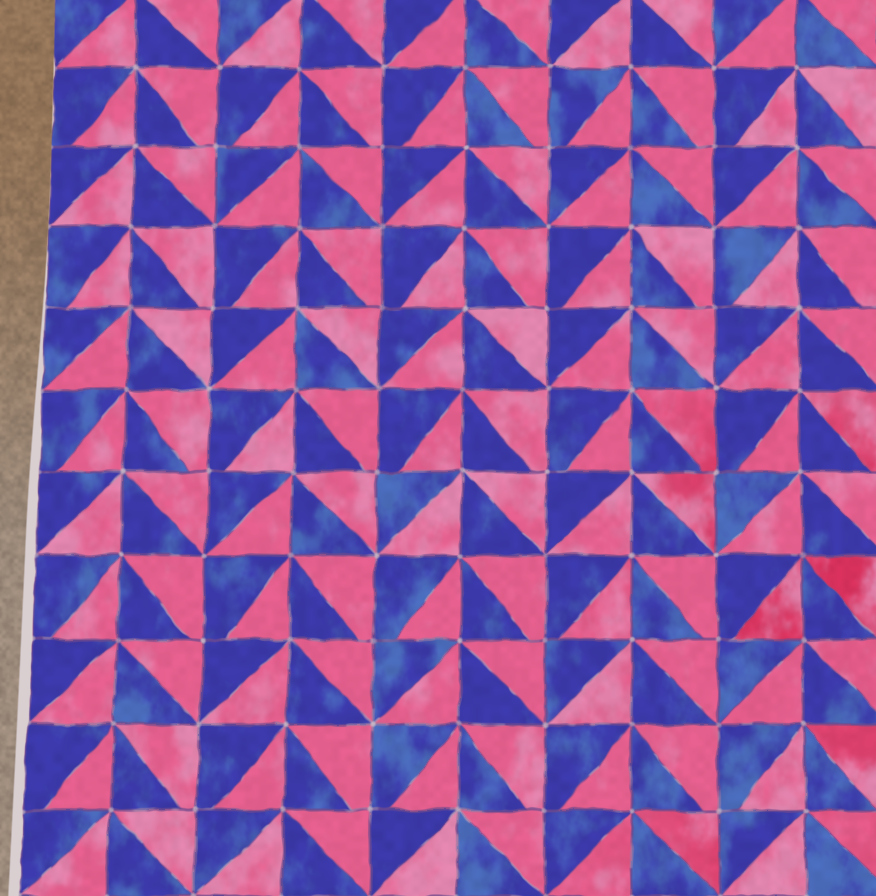
A Shadertoy shader for this pattern:

```glsl
const vec3 DEEP_BLUE = vec3(0.23, 0.22, 0.66);
const vec3 WASHED_BLUE = vec3(0.29, 0.42, 0.73);
const vec3 PINK = vec3(0.89, 0.37, 0.55);
const vec3 PALE_PINK = vec3(0.88, 0.52, 0.68);
const vec3 CRIMSON = vec3(0.84, 0.19, 0.36);
const vec3 SEAM = vec3(0.44, 0.29, 0.55);
const vec3 BARE_PAPER = vec3(0.85, 0.81, 0.82);

float hash(vec2 p) {
    vec3 q = fract(vec3(p.xyx) * 0.1031);
    q += dot(q, q.yzx + 33.33);
    return fract((q.x + q.y) * q.z);
}

float noise(vec2 p) {
    vec2 i = floor(p), f = fract(p);
    f = f * f * (3.0 - 2.0 * f);
    return mix(mix(hash(i), hash(i + vec2(1, 0)), f.x),
               mix(hash(i + vec2(0, 1)), hash(i + vec2(1, 1)), f.x), f.y);
}

float fbm(vec2 p) {
    float sum = 0.0, amp = 0.5;
    for (int i = 0; i < 4; i++) {
        sum += amp * noise(p);
        p = mat2(1.6, 1.2, -1.2, 1.6) * p + 7.3;
        amp *= 0.5;
    }
    return sum;
}

// Row coordinate for rows that grow slowly taller down the sheet
float rowCoord(float y, float start, float height, float growth) {
    return (sqrt(height * height + 4.0 * growth * (y - start)) - height) / (2.0 * growth);
}

// Signed distance to the slanted side, positive inside the triangle
float slantDistance(vec2 f, float inset) {
    float run = 1.0 - inset;
    return (f.x - inset - run * (1.0 - f.y)) / sqrt(1.0 + run * run);
}

vec3 bluePaint(vec2 p, float seed) {
    float wash = fbm(p * vec2(32.0, 24.0) + seed * 91.0);
    float amount = smoothstep(0.42, 0.85, wash + 0.42 * (seed - 0.45));
    return mix(DEEP_BLUE, WASHED_BLUE, amount) * (0.95 + 0.1 * noise(p * 90.0));
}

vec3 pinkPaint(vec2 p, float seed, float redness) {
    float wash = fbm(p * vec2(28.0, 22.0) + seed * 57.0);
    vec3 color = mix(PINK, PALE_PINK, smoothstep(0.38, 0.8, wash + 0.5 * (seed - 0.5)));
    float red = redness * smoothstep(0.35, 0.8, fract(seed * 7.3));
    color = mix(color, CRIMSON, red * smoothstep(0.75, 0.3, wash));
    return color * (0.97 + 0.06 * noise(p * 120.0));
}

vec3 floorColor(vec2 p) {
    vec3 color = mix(vec3(0.57, 0.45, 0.34), vec3(0.61, 0.54, 0.48), smoothstep(0.1, 0.7, p.y));
    return color * (0.83 + 0.22 * fbm(p * 90.0) + 0.12 * noise(p * 220.0));
}

void mainImage(out vec4 fragColor, in vec2 fragCoord) {
    vec2 uv = fragCoord / iResolution.xy;
    float down = 1.0 - uv.y;
    vec2 p = vec2(uv.x, down * 1.024);
    float aa = max(0.0013, 1.0 / iResolution.y);

    // Hand-drawn wobble and slight perspective
    vec2 wobble = vec2(noise(p * 38.0), noise(p * 38.0 + 50.0)) - 0.5;
    wobble += 0.35 * (vec2(noise(p * 130.0), noise(p * 130.0 + 80.0)) - 0.5);
    vec2 w = p + 0.0042 * wobble;
    float lean = pow(down, 1.3);
    float left = 0.0627 - 0.0413 * lean;
    float cellWidth = 0.5 * (0.188 + 0.012 * lean);
    vec2 grid = vec2((w.x - left) / cellWidth, rowCoord(w.y, 0.0773, 0.09, 0.00048));
    vec2 id = floor(grid), f = fract(grid);
    vec2 size = vec2(cellWidth, 0.09 + 0.00096 * grid.y);

    // Mirrored triangles with swapped colors; alternate rows have a short base
    float mirrored = mod(id.x, 2.0);
    float shortRow = 1.0 - mod(id.y, 2.0);
    float inset = shortRow * mix(0.15, 0.25, hash(id + 3.7));
    float slant = slantDistance(vec2(mix(f.x, 1.0 - f.x, mirrored), f.y), inset) * size.x;
    float inside = smoothstep(-aa, aa, slant);
    float side = step(0.0, slant);
    float seed = hash(id * 2.0 + vec2(side * 31.0, 11.0));
    float redness = smoothstep(0.6, 0.9, p.x) * smoothstep(0.35, 0.55, down);
    vec3 blue = bluePaint(p, seed);
    vec3 pink = pinkPaint(p, seed, redness);
    vec3 color = mix(blue, pink, abs(inside - mirrored));

    // Blended and flecked edges
    float fleck = smoothstep(0.55, 0.8, noise(p * 75.0 + 19.0));
    float slantLine = 1.0 - smoothstep(0.0, 0.0026, abs(slant));
    color = mix(color, mix(SEAM, BARE_PAPER, 0.6 * fleck), slantLine * (0.35 + 0.3 * fleck));
    vec2 toEdge = min(f, 1.0 - f) * size;
    float seamDistance = min(toEdge.x, toEdge.y);
    float seamLine = 1.0 - smoothstep(0.0005, 0.0016 + aa, seamDistance);
    color = mix(color, mix(SEAM, BARE_PAPER, 0.35 * fleck), 0.75 * seamLine);
    float knot = 1.0 - smoothstep(0.001, 0.0048, length(toEdge));
    color = mix(color, BARE_PAPER, knot * (0.3 + 0.5 * noise(p * 60.0)));

    // Paper margin and floor beside the sheet
    float margin = 0.012 * smoothstep(0.2, 0.6, down);
    float painted = smoothstep(-aa, aa, w.x - left);
    float sheet = smoothstep(-aa, aa, p.x - left + margin);
    color = mix(BARE_PAPER, color, painted);
    color = mix(floorColor(p), color, sheet);
    fragColor = vec4(color, 1.0);
}
```
